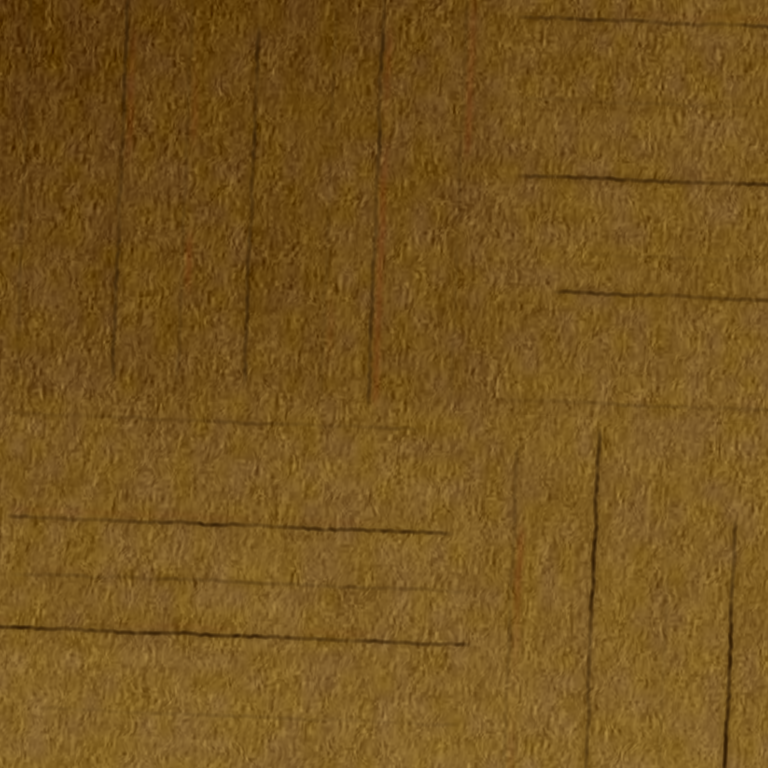
Give the GLSL for this texture, as a WebGL 2 fragment shader.

```glsl
#version 300 es
precision highp float;
// Worn brown parquet-like surface: fine flecked grain, tilted tiles and long dark grooves.

uniform vec2 u_resolution;
out vec4 outColor;

const vec3 DARK_BROWN = vec3(0.365, 0.237, 0.054);
const vec3 MID_BROWN = vec3(0.450, 0.320, 0.114);
const vec3 LIGHT_OCHRE = vec3(0.532, 0.402, 0.172);
const vec3 GROOVE_COLOR = vec3(0.205, 0.120, 0.015);
const vec3 STAIN_COLOR = vec3(0.500, 0.200, 0.065);

const vec2 TILE_CORNER = vec2(0.635, 0.462);
const float TILE_SIZE = 0.64;
const float TILT = 0.04;
const float TILE_SHADE = 0.14;

// Brightness at the corners: left and right
const vec2 TONE_BOTTOM = vec2(0.98, 0.94);
const vec2 TONE_TOP = vec2(0.06, 0.56);
const float MOTTLE_AMOUNT = 0.16;
const float HUE_AMOUNT = 0.055;

const int GROOVE_COUNT = 7;
const float GROOVE_WIDTH = 0.0052;
const float GROOVE_WOBBLE = 0.004;
const float GROOVE_JITTER = 0.003;
const float SHADOW_WIDTH = 0.007;
const float SHADOW_AMOUNT = 0.2;
const float STAIN_WIDTH = 0.005;
const float STAIN_AMOUNT = 0.26;

const vec2 FLECK_SCALE = vec2(215.0, 105.0);
const vec2 FINE_SCALE = vec2(330.0, 240.0);
const float FLECK_OFFSET = 0.0036;
const float GRAIN_AMOUNT = 0.145;
const float STREAK_AMOUNT = 0.16;

float hash(vec2 p) {
    vec3 h = fract(vec3(p.xyx) * 0.1031);
    h += dot(h, h.yzx + 33.33);
    return fract((h.x + h.y) * h.z);
}

float noise(vec2 p) {
    vec2 cell = floor(p);
    vec2 f = fract(p);
    f = f * f * (3.0 - 2.0 * f);
    float low = mix(hash(cell), hash(cell + vec2(1, 0)), f.x);
    float high = mix(hash(cell + vec2(0, 1)), hash(cell + vec2(1, 1)), f.x);
    return mix(low, high, f.y);
}

// Short upright flecks with a lit and a shaded side, stronger in patches
float grain(vec2 p) {
    vec2 bend = vec2(noise(p * 55.0), noise(p * 55.0 + 71.0)) - 0.5;
    vec2 q = p + bend * 0.006;
    q.x -= 0.06 * q.y;
    vec2 shift = vec2(FLECK_OFFSET, -0.4 * FLECK_OFFSET);
    float relief = noise(q * FLECK_SCALE) - noise((q + shift) * FLECK_SCALE);
    float fine = noise(q * FINE_SCALE + 19.0) - 0.5;
    float blotch = noise(p * vec2(75.0, 55.0) + 7.0) - 0.5;
    float patches = mix(0.5, 1.5, noise(p * 62.0 + 43.0));
    return patches * (0.6 * relief + 0.65 * fine) + 0.26 * blotch;
}

// Returns groove darkness in x and reddish stain in y; lane = (across, along)
vec2 grooves(vec2 lane, vec2 tile, float upright) {
    vec2 marks = vec2(0.0);
    for (int i = 0; i < GROOVE_COUNT; i++) {
        float index = float(i);
        vec2 seed = tile * 17.0 + vec2(index * 5.0 + 60.0, 90.0 + index);
        float center = (index + 0.2 + 0.6 * hash(seed)) / float(GROOVE_COUNT);
        float begin = 0.22 * pow(hash(seed + 3.7), 2.0) * (1.0 - 0.8 * upright);
        float end = 1.0 - 0.25 * pow(hash(seed + 8.3), 2.0);
        float strong = mod(index, 2.0);
        float depth = mix(0.16, 0.85, strong) + 0.2 * hash(seed + 12.9);

        float wobble = (noise(vec2(lane.y * 18.0, seed.x)) - 0.5) * GROOVE_WOBBLE
                     + (noise(vec2(lane.y * 90.0, seed.y)) - 0.5) * GROOVE_JITTER;
        float offset = (lane.x - center + wobble) * TILE_SIZE;
        float span = smoothstep(begin - 0.01, begin + 0.03, lane.y)
                   * (1.0 - smoothstep(end - 0.04, end, lane.y));
        float wear = mix(0.35, 1.0, noise(vec2(lane.y * 11.0, seed.y)))
                   * mix(0.6, 1.15, noise(vec2(lane.y * 75.0, seed.x)));
        float line = 1.0 - smoothstep(0.0, GROOVE_WIDTH, abs(offset));
        float shadow = SHADOW_AMOUNT * exp(-pow(offset / SHADOW_WIDTH, 2.0));
        marks.x = max(marks.x, max(line, shadow) * span * wear * depth);

        float stained = step(0.5, hash(seed + 21.1)) * mix(0.3, 1.0, upright);
        float side = (offset - 0.009) / STAIN_WIDTH;
        float patches = smoothstep(0.5, 0.95, noise(vec2(lane.y * 7.0, seed.x + 4.0)));
        marks.y = max(marks.y, stained * patches * span * exp(-side * side));
    }
    return marks;
}

void main() {
    vec2 p = gl_FragCoord.xy / u_resolution;

    // Tilted tiles whose grooves alternate in direction
    vec2 q = p - TILE_CORNER;
    q = vec2(q.x - TILT * q.y, q.y + TILT * q.x);
    vec2 tile = floor(q / TILE_SIZE);
    vec2 local = fract(q / TILE_SIZE);
    float upright = mod(tile.x + tile.y, 2.0);
    vec2 lane = upright > 0.5 ? local : local.yx;

    // Broad light falloff, darker in the upper left tile
    vec2 sides = mix(TONE_BOTTOM, TONE_TOP, p.y);
    float tone = mix(sides.x, sides.y, p.x);
    float shaded = (1.0 - smoothstep(-0.012, 0.012, q.x)) * smoothstep(-0.02, 0.02, q.y);
    tone -= TILE_SHADE * shaded;
    tone += STREAK_AMOUNT * (noise(lane * vec2(75.0, 3.0) + tile * 31.0 + 80.0) - 0.5);
    tone += MOTTLE_AMOUNT * (noise(p * 9.0 + 25.0) - 0.5);

    vec3 color = tone < 0.5 ? mix(DARK_BROWN, MID_BROWN, tone * 2.0)
                            : mix(MID_BROWN, LIGHT_OCHRE, tone * 2.0 - 1.0);
    color += grain(p) * GRAIN_AMOUNT * vec3(1.0, 0.97, 0.72);
    color.b += HUE_AMOUNT * (noise(p * vec2(42.0, 36.0) + 57.0) - 0.5);

    // Stains and grooves on top
    vec2 marks = grooves(lane, tile, upright);
    color = mix(color, STAIN_COLOR, marks.y * STAIN_AMOUNT);
    color = mix(color, GROOVE_COLOR, min(marks.x, 1.0));
    outColor = vec4(clamp(color, 0.0, 1.0), 1.0);
}
```
